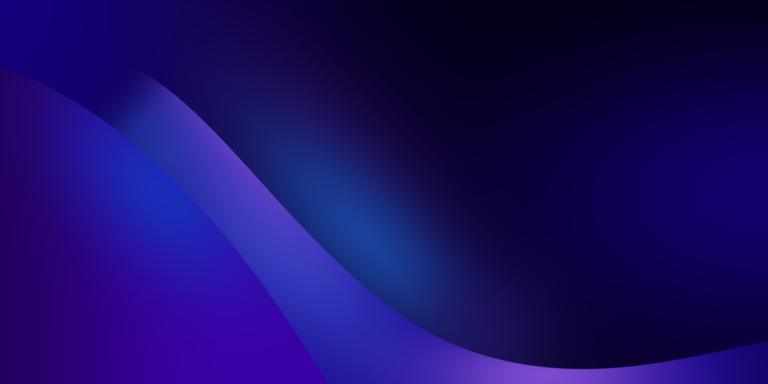
Write a Shadertoy shader that draws this background.

```glsl
// Two smooth translucent sheets sweeping down across a deep indigo night.
// Each sheet is the region under a curve (a cubic and a Hermite spline);
// its colour is a base gradient with soft rotated elliptical glows mixed in.

const float ASPECT = 2.0;           // scene spans x 0..2, y 0..1
const float SLANT = -0.80;          // shared tilt of the diagonal glows

// Backdrop
const vec3 NIGHT_TOP  = vec3(0.005, 0.0, 0.06);
const vec3 NIGHT_LOW  = vec3(0.03, 0.0, 0.14);
const vec3 ROYAL_BLUE = vec3(0.08, 0.0, 0.48);
const vec3 NAVY       = vec3(0.07, 0.0, 0.42);
const vec3 PLUM       = vec3(0.15, 0.02, 0.32);
const vec3 TEAL       = vec3(0.10, 0.25, 0.60);
const vec3 DUSK       = vec3(0.14, 0.06, 0.38);

// Middle band
const vec3 BAND_DARK  = vec3(0.055, 0.005, 0.34);
const vec3 BAND_BLUE  = vec3(0.10, 0.02, 0.55);
const vec3 COBALT     = vec3(0.17, 0.23, 0.74);
const vec3 SEA        = vec3(0.09, 0.20, 0.57);
const vec3 RIM_VIOLET = vec3(0.39, 0.25, 0.77);
const vec3 ORCHID     = vec3(0.48, 0.29, 0.81);
const float RIM_WIDTH = 0.085;

// Left sheet
const vec3 SHEET_EDGE = vec3(0.12, 0.0, 0.33);
const vec3 SHEET_CORE = vec3(0.23, 0.0, 0.65);
const vec3 SHEET_BLUE = vec3(0.10, 0.17, 0.72);
const vec4 SHEET_CUBIC = vec4(0.828, -0.348, -0.625, -0.12);

// Crest of the band: x, height, slope
const int KNOTS = 5;
const vec3 CREST[KNOTS] = vec3[KNOTS](
    vec3(0.339, 0.828, -0.45), vec3(0.716, 0.486, -1.10),
    vec3(1.172, 0.107, -0.43), vec3(1.520, 0.039, 0.0),
    vec3(2.000, 0.112, 0.21));

// Gaussian falloff in an ellipse turned by angle
float glow(vec2 p, vec2 centre, vec2 radius, float angle) {
    float c = cos(angle), s = sin(angle);
    vec2 d = p - centre;
    vec2 q = vec2(c * d.x + s * d.y, c * d.y - s * d.x) / radius;
    return exp(-dot(q, q));
}

float bump(float x, float centre, float width) {
    float d = (x - centre) / width;
    return exp(-d * d);
}

// Height (x) and slope (y) of the Hermite crest
vec2 crestAt(float x) {
    vec3 a = CREST[0], b = CREST[1];
    for (int i = 1; i < KNOTS - 1; i++) {
        if (x >= CREST[i].x) { a = CREST[i]; b = CREST[i + 1]; }
    }
    float h = b.x - a.x;
    float t = clamp((x - a.x) / h, 0.0, 1.0), u = 1.0 - t;
    float height = u * u * ((1.0 + 2.0 * t) * a.y + t * h * a.z)
                 + t * t * ((1.0 + 2.0 * u) * b.y - u * h * b.z);
    float slope = 6.0 * t * u * (b.y - a.y) / h
                + u * (1.0 - 3.0 * t) * a.z + t * (1.0 - 3.0 * u) * b.z;
    return vec2(height, slope);
}

vec2 sheetAt(float x) {
    vec4 k = SHEET_CUBIC;
    return vec2(k.x + x * (k.y + x * (k.z + x * k.w)),
                k.y + x * (2.0 * k.z + 3.0 * x * k.w));
}

// Approximate distance below a curve, positive inside
float depthBelow(vec2 p, vec2 curve) {
    return (curve.x - p.y) / sqrt(1.0 + curve.y * curve.y);
}

vec3 backdrop(vec2 p) {
    vec3 col = mix(NIGHT_LOW, NIGHT_TOP, smoothstep(0.2, 1.0, p.y));
    col = mix(col, ROYAL_BLUE, glow(p, vec2(0.0, 1.0), vec2(0.75, 0.9), 0.0));
    col = mix(col, NAVY, glow(p, vec2(1.98, 0.5), vec2(0.6, 0.36), 0.0));
    col = mix(col, PLUM, 0.7 * glow(p, vec2(0.85, 0.62), vec2(0.45, 0.2), SLANT));
    col = mix(col, TEAL, glow(p, vec2(0.95, 0.38), vec2(0.42, 0.15), SLANT));
    return mix(col, DUSK, 0.6 * glow(p, vec2(1.25, 0.14), vec2(0.2, 0.15), 0.0));
}

vec3 band(vec2 p, float depth) {
    float body = smoothstep(0.2, 0.8, p.x) * (1.0 - smoothstep(1.7, 2.2, p.x));
    vec3 col = mix(BAND_DARK, BAND_BLUE, body);
    col = mix(col, SEA, 0.7 * glow(p, vec2(0.40, 0.62), vec2(0.16), 0.0));
    col = mix(col, COBALT, glow(p, vec2(0.72, 0.38), vec2(0.46, 0.18), SLANT));
    float rim = exp(-max(depth, 0.0) / RIM_WIDTH) * bump(p.x, 0.63, 0.22);
    col = mix(col, RIM_VIOLET, rim);
    return mix(col, ORCHID, glow(p, vec2(1.42, 0.02), vec2(0.3, 0.13), 0.0));
}

vec3 leftSheet(vec2 p) {
    vec3 col = mix(SHEET_EDGE, SHEET_CORE, smoothstep(-0.15, 0.6, p.x));
    return mix(col, SHEET_BLUE, glow(p, vec2(0.42, 0.50), vec2(0.3, 0.17), SLANT));
}

void mainImage(out vec4 fragColor, in vec2 fragCoord) {
    vec2 p = fragCoord / iResolution.xy * vec2(ASPECT, 1.0);
    float soft = 1.0 / iResolution.y;

    // The band dissolves into the night toward its upper left end
    float bandDepth = depthBelow(p, crestAt(p.x));
    float bandMask = smoothstep(-soft, soft, bandDepth)
                   * smoothstep(-0.52, -0.28, p.x - p.y);
    float sheetMask = smoothstep(-soft, soft, depthBelow(p, sheetAt(p.x)));

    vec3 col = mix(backdrop(p), band(p, bandDepth), bandMask);
    col = mix(col, leftSheet(p), sheetMask);
    fragColor = vec4(col, 1.0);
}
```
